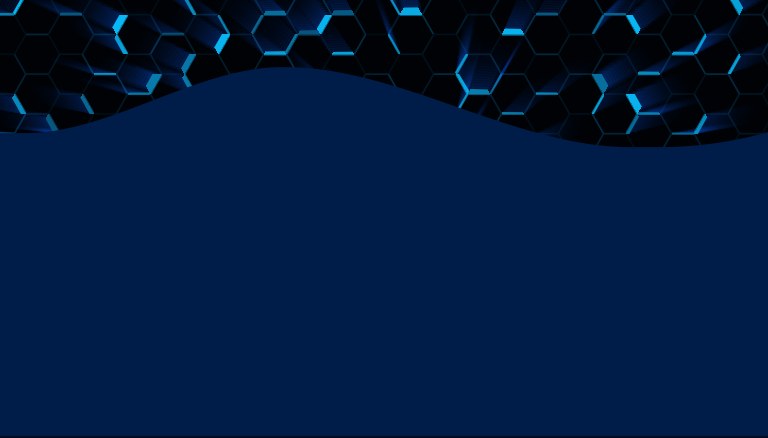
Write a Shadertoy shader that draws this background.

```glsl
// A flat navy field under a dark band of hexagonal cells with a wavy lower rim.
// Hashed cell walls glow cyan on the side facing a hidden light, and blue shafts
// trail outward from them, found by marching each point back toward that light.

#define CELL vec2(0.0776, 0.0906)      // column and row pitch
#define GRID_ORIGIN vec2(0.395, 0.876) // centre of one cell
#define LIGHT vec2(1.005, 0.589)       // point the shafts spread from
#define LIT_SHARE 0.27                 // share of glowing walls
#define WALL_DEPTH 0.017               // thickest glowing wall
#define SHAFT_LENGTH 0.15
#define SHAFT_STEPS 24
#define NAVY vec3(0.0, 0.112, 0.286)
#define ABYSS vec3(0.0, 0.006, 0.02)
#define TEAL vec3(0.03, 0.36, 0.53)
#define CYAN vec3(0.03, 0.72, 0.96)
#define SHAFT_BLUE vec3(0.01, 0.17, 0.46)

float hash(vec2 k) {
    return fract(sin(dot(k, vec2(127.1, 311.7))) * 43758.5);
}

// Offset from the centre of the nearest cell, in two interleaved lattices
vec2 cellOffset(vec2 p) {
    vec2 period = vec2(2.0 * CELL.x, CELL.y);
    vec2 a = mod(p + 0.5 * period, period) - 0.5 * period;
    vec2 b = mod(p, period) - 0.5 * period;
    vec2 stretch = vec2(0.866 * CELL.y / CELL.x, 1.0);
    return length(a * stretch) < length(b * stretch) ? a : b;
}

// x: distance to the nearest wall, y: how far it faces the light, zw: wall key
vec4 nearestWall(vec2 p) {
    vec2 g = p - GRID_ORIGIN;
    vec2 offset = cellOffset(g);
    vec2 q = offset * vec2(0.866 * CELL.y / CELL.x, 1.0);
    float sector = floor(atan(q.y, q.x) / 1.0472) + 0.5;
    vec2 normal = vec2(cos(sector * 1.0472), sin(sector * 1.0472));
    vec2 midpoint = g - offset + normal * vec2(CELL.x / 1.732, 0.5 * CELL.y);
    vec2 key = floor(midpoint / (CELL * vec2(0.5, 0.25)) + 0.5);
    float facing = max(dot(normal, normalize(LIGHT - p)), 0.0);
    return vec4(0.5 * CELL.y - dot(q, normal), facing, key);
}

// Coverage of the glowing wall at a point
float litWall(vec4 wall, float soft) {
    float lit = step(hash(wall.zw), LIT_SHARE);
    float depth = mix(0.15, 1.0, hash(wall.zw + 17.3)) * wall.y * wall.y;
    float width = 0.0025 + WALL_DEPTH * depth;
    return lit * (1.0 - smoothstep(width - soft, width + soft, wall.x));
}

// Light gathered along the way back to the source
float shafts(vec2 p) {
    vec2 dir = normalize(LIGHT - p);
    float sum = 0.0;
    for (int i = 1; i <= SHAFT_STEPS; i++) {
        float t = float(i) / float(SHAFT_STEPS);
        float fade = (1.0 - t) * (1.0 - t);
        sum += fade * litWall(nearestWall(p + dir * t * SHAFT_LENGTH), 0.002);
    }
    return sum * 6.0 / float(SHAFT_STEPS);
}

// Height of the rim: rises to a crest, falls to a trough, lifts at the right
float rimHeight(float x) {
    float lift = max(x - 1.507, 0.0) / 0.246;
    return 0.696 + 0.1507 * smoothstep(0.057, 0.644, x)
        - 0.1826 * smoothstep(0.651, 1.438, x) + 0.0342 * lift * lift;
}

vec3 hexBand(vec2 p, float px) {
    vec4 wall = nearestWall(p);
    float tone = hash(wall.zw + 5.1);

    // Dark cells with a faint outline
    vec3 col = ABYSS;
    float outline = 1.0 - smoothstep(0.0005, 0.0005 + 1.3 * px, wall.x);
    col += TEAL * outline * mix(0.12, 0.5, tone * tone);

    // Shafts, then the glowing walls over them
    col += SHAFT_BLUE * min(shafts(p), 1.0);
    float glow = litWall(wall, 0.7 * px);
    vec3 glowColor = mix(TEAL, CYAN, smoothstep(0.0, 0.65, tone));
    return mix(col, glowColor, glow * mix(0.65, 1.0, wall.y));
}

void mainImage(out vec4 fragColor, in vec2 fragCoord) {
    float px = 1.0 / iResolution.y;
    vec2 p = fragCoord * px;
    p.x *= 1.7534 * iResolution.y / iResolution.x;

    // Navy field with a thin dark line along the bottom
    vec3 col = NAVY * mix(0.45, 1.0, smoothstep(0.003, 0.003 + 1.5 * px, p.y));

    // Band above the rim
    float above = p.y - rimHeight(p.x);
    if (above > -px) {
        col = mix(col, hexBand(p, px), smoothstep(-0.7 * px, 0.7 * px, above));
    }
    fragColor = vec4(col, 1.0);
}
```
